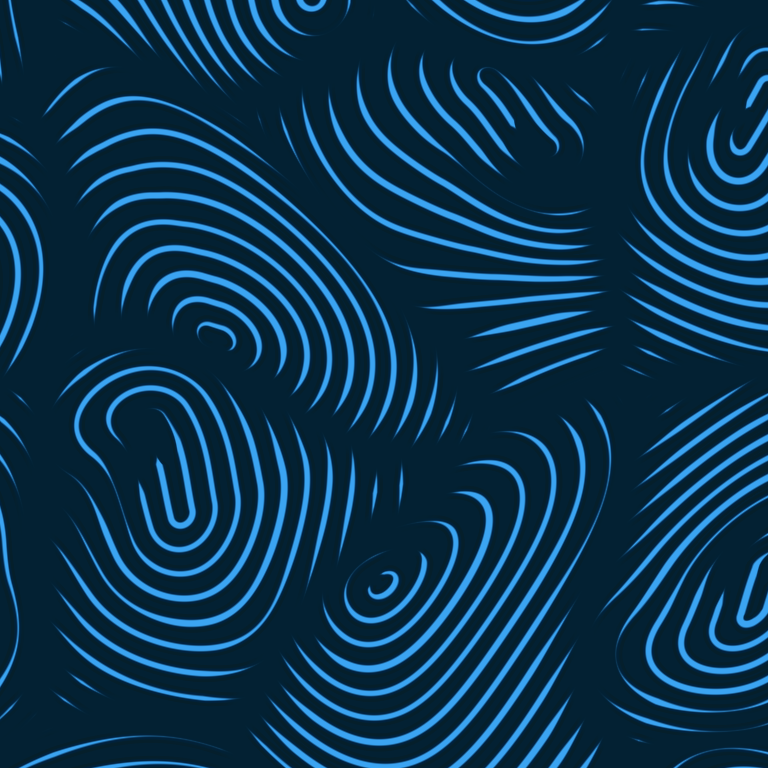
Give the GLSL for this pattern, as a Shadertoy shader.

```glsl
// Swirling families of tapered blue brush lines on a dark navy ground.

const float CELLS = 2.3;    // patches across the canvas
const float DENSITY = 32.0; // lines across the canvas

vec2 hash2(vec2 p) {
    vec3 q = fract(p.xyx * vec3(0.1031, 0.1030, 0.0973));
    q += dot(q, q.yzx + 33.33);
    return fract((q.xx + q.yz) * q.zy);
}

mat2 rotation(float a) {
    return mat2(cos(a), sin(a), -sin(a), cos(a));
}

// Gentle bending of the whole plane
vec2 warp(vec2 p) {
    p += 0.05 * sin(6.5 * p.yx + vec2(1.0, 4.2));
    return p + 0.015 * sin(12.0 * p.yx + 4.0 * p + vec2(2.6, 0.4));
}

vec2 patchSite(vec2 cell) {
    return (cell + 0.5 + 0.7 * (hash2(cell + 17.0) - 0.5)) / CELLS;
}

// Coordinates around the focus of one patch, twisted into a swirl
vec2 swirlFrame(vec2 p, vec2 cell) {
    vec2 shape = hash2(cell + 41.0);
    vec2 offset = 0.28 * (hash2(cell + 73.0) - 0.5);
    vec2 q = warp(p) - patchSite(cell) - offset;
    float twist = 2.6 * (shape.y - 0.5) * exp(-20.0 * dot(q, q));
    q = rotation(6.283 * shape.x + twist) * q;
    q.y += 0.025 * sin(11.0 * q.x + 6.283 * shape.y);
    return q;
}

// Distance to a short segment, counted in lines: arcs and hairpins
float linePhase(vec2 p, vec2 cell) {
    vec2 q = swirlFrame(p, cell);
    float halfLength = 0.09 * hash2(cell + 91.0).x;
    return DENSITY * length(vec2(max(abs(q.x) - halfLength, 0.0), q.y));
}

void mainImage(out vec4 fragColor, in vec2 fragCoord) {
    float pixel = 1.0 / min(iResolution.x, iResolution.y);
    vec2 p = fragCoord * pixel;
    vec2 w = warp(p);
    vec2 base = floor(w * CELLS);

    // Nearest patch
    vec2 cell = base;
    float nearest = 1e3;
    for (int j = -2; j <= 2; j++)
    for (int i = -2; i <= 2; i++) {
        vec2 c = base + vec2(i, j);
        float d = distance(w, patchSite(c));
        if (d < nearest) { nearest = d; cell = c; }
    }

    // Distance to the seam between patches
    vec2 site = patchSite(cell);
    float seam = 1e3;
    for (int j = -2; j <= 2; j++)
    for (int i = -2; i <= 2; i++) {
        if (i == 0 && j == 0) continue;
        vec2 other = patchSite(cell + vec2(i, j));
        seam = min(seam, dot(0.5 * (site + other) - w, normalize(other - site)));
    }

    // Distance to the nearest line, corrected by the local slope
    float phase = linePhase(p, cell);
    vec2 e = vec2(0.001, 0.0);
    vec2 slope = vec2(linePhase(p + e.xy, cell) - linePhase(p - e.xy, cell),
                      linePhase(p + e.yx, cell) - linePhase(p - e.yx, cell)) / 0.002;
    float steepness = max(length(slope), 12.0);
    float dist = abs(fract(phase) - 0.5) / steepness;

    // Width tapers towards the seams, and inner rings also towards a gap
    float ring = floor(phase);
    vec2 rnd = hash2(cell * 7.0 + ring * 3.7 + 5.0);
    float taper = smoothstep(-0.012, 0.05, seam - 0.026 * rnd.x - 0.008);
    float gapAngle = 6.283 * hash2(cell + 57.0).x + 1.6 * (rnd.y - 0.5);
    vec2 around = normalize(swirlFrame(p, cell) + 1e-5);
    float facing = dot(around, vec2(cos(gapAngle), sin(gapAngle)));
    float gap = smoothstep(-0.98, -0.6, facing);
    taper *= mix(gap, 1.0, smoothstep(1.0, 4.0, ring - 2.0 * rnd.x));
    float halfWidth = min(0.0042, 0.17 / steepness) * taper * (0.8 + 0.3 * rnd.x);

    // Soft edges, with a faint glow and a darker rim beside each line
    float soft = max(pixel, 0.0015);
    float outside = dist - halfWidth;
    float visible = smoothstep(0.0, 0.0012, halfWidth);
    float ink = smoothstep(soft, -soft, outside) * visible;
    float glow = smoothstep(0.0042, 0.001, outside) * visible;
    float rim = smoothstep(0.003, 0.0045, outside) * smoothstep(0.0085, 0.007, outside);

    vec3 navy = vec3(0.01, 0.13, 0.2);
    vec3 darkNavy = vec3(0.02, 0.12, 0.17);
    vec3 deepBlue = vec3(0.0, 0.13, 0.25);
    vec3 skyBlue = vec3(0.23, 0.645, 0.95);
    vec3 ground = mix(mix(navy, darkNavy, rim * visible), deepBlue, glow);
    fragColor = vec4(mix(ground, skyBlue, ink), 1.0);
}
```
